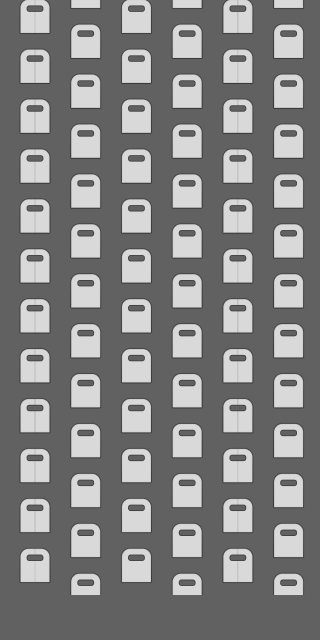
Reproduce this pattern procedurally as a Shadertoy shader.

```glsl
// Staggered columns of pale rounded tags with slotted handles on a grey ground.
#define PITCH vec2(0.1585, 0.1560)     // column and row spacing, in canvas widths
#define FIRST vec2(0.1094, 0.0510)     // centre of the first tag, from the top left
#define TAG_HALF vec2(0.0455, 0.0523)
#define TAG_RADIUS 0.0260
#define SLOT_HALF vec2(0.0262, 0.0100)
#define SLOT_DROP 0.0283               // slot centre below the tag top
#define LINE 0.0026
#define CUT_Y 1.8594                   // tags end here, measured from the top
#define GROUND vec3(0.38)
#define PAPER vec3(0.85)
#define INK vec3(0.24)

float roundedBox(vec2 p, vec2 halfSize, float radius) {
    vec2 q = abs(p) - halfSize + radius;
    return length(max(q, 0.0)) + min(max(q.x, q.y), 0.0) - radius;
}

// Coverage of the inside of a distance field, smoothed over one pixel
float fill(float d, float pixel) {
    return clamp(0.5 - d / pixel, 0.0, 1.0);
}

float hash(vec2 p) {
    vec3 q = fract(vec3(p.xyx) * 0.1031);
    q += dot(q, q.yzx + 33.33);
    return fract((q.x + q.y) * q.z);
}

void mainImage(out vec4 fragColor, in vec2 fragCoord) {
    float pixel = 1.0 / iResolution.x;
    vec2 p = vec2(fragCoord.x, iResolution.y - fragCoord.y) * pixel;

    // Cell: every other column drops by half a row
    vec2 grid = (p - FIRST) / PITCH;
    float column = floor(grid.x + 0.5);
    grid.y -= 0.5 * mod(column, 2.0);
    float row = floor(grid.y + 0.5);
    vec2 q = (grid - vec2(column, row)) * PITCH;

    // Shapes: round shoulders, nearly square foot
    float radius = q.y < 0.0 ? TAG_RADIUS : 0.002;
    float tag = roundedBox(q, TAG_HALF, radius);
    vec2 slotPoint = q - vec2(0.0, SLOT_DROP - TAG_HALF.y);
    float slot = roundedBox(slotPoint, SLOT_HALF, 0.0085);

    // Outline, heavier toward the foot, with a faint soft edge
    float foot = smoothstep(-TAG_HALF.y, TAG_HALF.y, q.y);
    vec3 color = mix(GROUND, INK, 0.3 * smoothstep(2.5 * LINE, 0.0, tag));
    color = mix(color, INK * mix(1.1, 0.85, foot), fill(tag - LINE, pixel));

    // Paper with a slightly dull rim
    vec3 paper = mix(PAPER, vec3(0.79), smoothstep(-1.6 * LINE, 0.0, tag));

    // Centre fold on every fourth column, uneven in strength
    float fold = fill(abs(q.x) - 0.4 * LINE, pixel) * step(mod(column, 4.0), 0.5);
    paper -= 0.22 * fold * mix(0.5, 1.0, hash(vec2(column, row) + 17.0));
    color = mix(color, paper, fill(tag, pixel));

    // Handle slot
    color = mix(color, INK, fill(slot, pixel));
    color = mix(color, GROUND, fill(slot + LINE, pixel));

    // Plain band along the bottom
    color = mix(color, GROUND, fill(CUT_Y - p.y, pixel));
    fragColor = vec4(color, 1.0);
}
```
